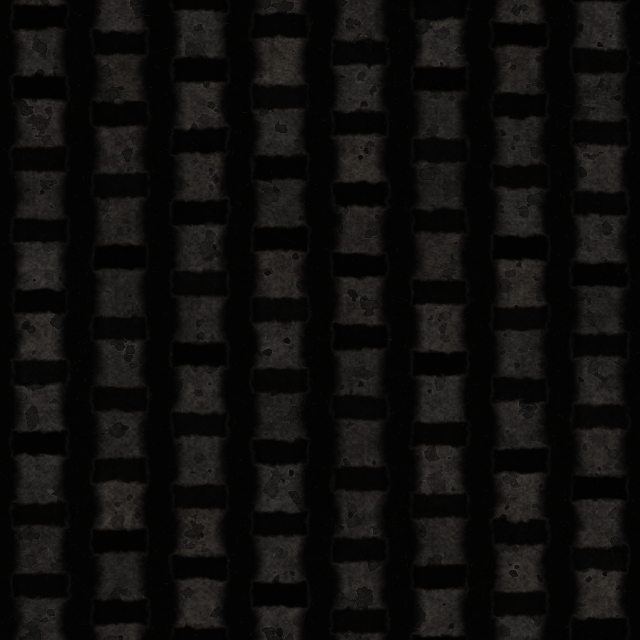
Write a Shadertoy shader that draws this texture.

```glsl
// Dark worn straps: 8 columns of dim stone-like plates parted by 9 black slots each,
// every column shifted by 3/8 of a repeat. Plates and slots are soft distance shapes,
// roughened by value noise; flakes, pits and dust are scattered by a sine hash.

const vec2 REPEATS = vec2(8.0, 9.0);
const float COLUMN_SHIFT = 0.375;
const float FIRST_SLOT = 0.234;
const vec2 SLOT_HALF = vec2(0.315, 0.135);   // in column widths

const vec3 GAP_COLOR = vec3(0.012, 0.012, 0.011);
const vec3 SLOT_COLOR = vec3(0.006);
const vec3 WARM_STONE = vec3(0.162, 0.147, 0.132);
const vec3 GREY_STONE = vec3(0.145, 0.141, 0.135);
const vec3 FLAKE_COLOR = vec3(0.082, 0.081, 0.080);
const vec3 PIT_COLOR = vec3(0.030, 0.029, 0.027);

float hash(vec2 p) {
    return fract(sin(dot(p, vec2(127.1, 311.7))) * 43758.5453);
}

float noise(vec2 p) {
    vec2 i = floor(p), f = fract(p);
    f = f * f * (3.0 - 2.0 * f);
    return mix(mix(hash(i), hash(i + vec2(1, 0)), f.x),
               mix(hash(i + vec2(0, 1)), hash(i + vec2(1, 1)), f.x), f.y);
}

float fbm(vec2 p) {
    float sum = 0.0, weight = 0.533;
    for (int i = 0; i < 4; i++) {
        sum += weight * noise(p);
        p = p * 2.03 + 17.3;
        weight *= 0.5;
    }
    return sum;
}

float boxDistance(vec2 p, vec2 halfSize) {
    vec2 d = abs(p) - halfSize;
    return length(max(d, 0.0)) + min(max(d.x, d.y), 0.0);
}

// Chipped flakes and small pits, with a dark outline and a faint raised lip
vec3 addFlakes(vec3 stone, vec2 p, vec2 id, float warp, float aa) {
    for (int k = 0; k < 6; k++) {
        vec2 seed = id + float(k) * vec2(19.7, 7.3);
        vec2 center = (vec2(hash(seed), hash(seed + 3.1)) - 0.5) * vec2(0.54, 0.58);
        float size = hash(seed + 5.7);
        float radius = mix(0.008, 0.105, size * size);
        vec2 stretch = vec2(1.0, mix(0.75, 1.5, hash(seed + 8.9)));
        float d = length((p - center) * stretch) - radius + warp * (0.05 + radius);
        float inside = 1.0 - smoothstep(-aa, aa, d);
        float outline = 1.0 - smoothstep(0.003, 0.006 + aa, abs(d));
        float lip = 1.0 - smoothstep(0.0, 0.014 + aa, abs(d - 0.014));
        float depth = mix(0.35, 0.95, hash(seed + 11.3));
        vec3 fill = mix(PIT_COLOR, FLAKE_COLOR, smoothstep(0.25, 0.6, size));
        stone *= 1.0 + 0.22 * lip * depth;
        stone = mix(stone, fill, inside * depth);
        stone = mix(stone, PIT_COLOR, outline * depth * 0.65);
    }
    return stone;
}

// Mottled stone with its own tint and brightness per plate
vec3 plateColor(vec2 uv, vec2 p, vec2 id, float warp, float aa) {
    vec3 stone = mix(GREY_STONE, WARM_STONE, 0.6 * hash(id + 2.3) + 0.4 * noise(uv * 30.0));
    stone *= mix(0.85, 1.08, hash(id + 41.0)) * mix(0.7, 1.25, fbm(uv * 48.0 + 9.0));
    return addFlakes(stone, p, id, warp, aa);
}

void mainImage(out vec4 fragColor, in vec2 fragCoord) {
    vec2 uv = fragCoord / iResolution.xy;
    float aa = REPEATS.x / iResolution.y;
    float aspect = REPEATS.x / REPEATS.y;

    // Staggered grid, counted from the top left
    float column = floor(uv.x * REPEATS.x);
    float row = (1.0 - uv.y) * REPEATS.y - FIRST_SLOT - COLUMN_SHIFT * column;
    float x = fract(uv.x * REPEATS.x) - 0.5;
    vec2 plateP = vec2(x, (fract(row) - 0.5) * aspect);
    vec2 slotP = vec2(x, (fract(row + 0.5) - 0.5) * aspect);
    vec2 plateId = vec2(column, floor(row));
    vec2 slotId = vec2(column, floor(row + 0.5));

    // Rough plate sides and slot edges
    float coarse = fbm(uv * 55.0) - 0.5;
    float fine = fbm(uv * 130.0 + 31.0) - 0.5;
    float slotD = boxDistance(slotP, SLOT_HALF) + 0.07 * coarse + 0.05 * fine;
    float halfWidth = 0.315 - 0.03 * smoothstep(0.15, 0.4, abs(slotP.y));
    float sideD = abs(x) - halfWidth + 0.08 * coarse + 0.03 * fine;
    float body = 1.0 - smoothstep(-0.13, 0.055, sideD);
    float slot = 1.0 - smoothstep(-0.015, 0.045, slotD);

    // Plates over the gap, then a faint collar and the slot itself
    vec3 stone = plateColor(uv, plateP, plateId, 2.0 * coarse + fine, aa);
    vec3 color = mix(GAP_COLOR, stone, body);
    float collar = exp(-pow((slotD - 0.035) / 0.022, 2.0)) * smoothstep(0.24, 0.32, abs(x));
    color += GREY_STONE * 0.2 * collar * (0.5 + noise(uv * 90.0));
    color = mix(color, SLOT_COLOR, slot * mix(0.86, 1.0, hash(slotId + 63.0)));

    // Fine grain and sparse dust
    float grain = noise(uv * 390.0) + noise(uv * 210.0 + 5.0) - 1.0;
    float dust = smoothstep(0.86, 1.0, noise(uv * 330.0 + 71.0));
    color *= 1.0 + 0.38 * grain;
    color += vec3(0.045, 0.044, 0.042) * dust * (1.0 - 0.4 * slot);
    fragColor = vec4(max(color, 0.0), 1.0);
}
```
